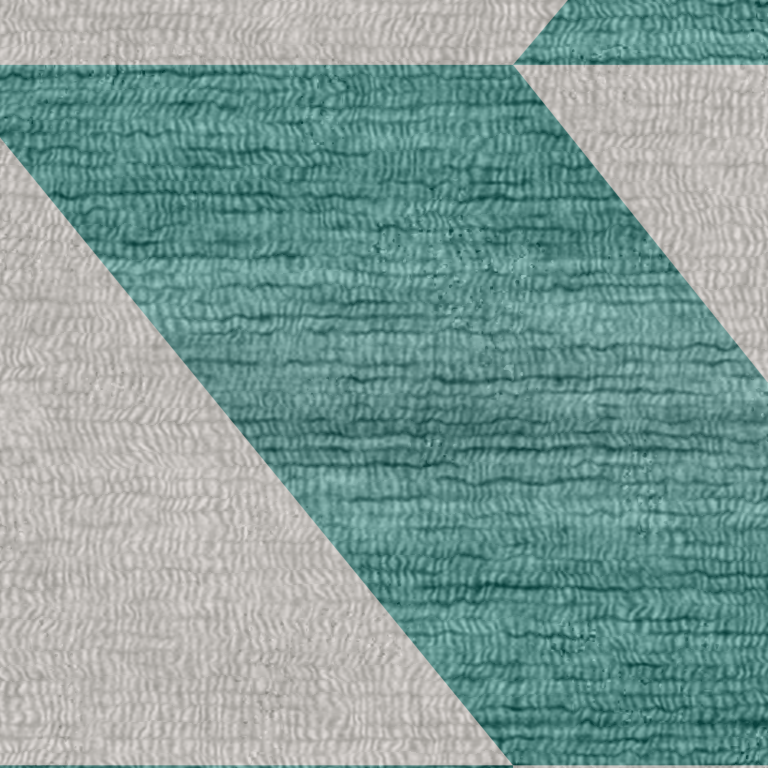
Give the GLSL for this texture, as a WebGL 2 fragment shader.

```glsl
#version 300 es
precision highp float;
// Woven cloth: a slanted teal band with streaked yarn on warm grey knit.

uniform vec2 u_resolution;
out vec4 fragColor;

// Layout
const float TOP_SEAM = 0.9155;
const float BOTTOM_SEAM = 0.0035;
const float CORNER_X = 0.668;
const float LEFT_SLOPE = 0.817;
const float RIGHT_SLOPE = 0.802;
const float TOP_SLOPE = -0.846;

// Weave
const float ROWS = 51.0;
const float STITCHES = 82.0;
const float ROW_WOBBLE = 0.5;
const float STITCH_WOBBLE = 1.6;
const float STITCH_JITTER = 0.55;
const float STITCH_SLANT = 0.9;
const float TAU = 6.28318;

// Yarn colours
const vec3 TEAL_DEEP = vec3(0.205, 0.375, 0.365);
const vec3 TEAL_PALE = vec3(0.53, 0.685, 0.672);
const vec3 TEAL_VIVID = vec3(-0.035, 0.008, 0.0);
const vec3 GREY_DEEP = vec3(0.60, 0.59, 0.57);
const vec3 GREY_PALE = vec3(0.83, 0.813, 0.80);

// Teal lightness at even steps from bottom to top
const float DYE[17] = float[17](
  0.34, 0.30, 0.38, 0.52, 0.43, 0.60, 0.55, 0.37, 0.58,
  0.59, 0.62, 0.44, 0.39, 0.48, 0.42, 0.55, 0.52);

float hash(vec2 p) {
  vec3 q = fract(vec3(p.xyx) * 0.1031);
  q += dot(q, q.yzx + 33.33);
  return fract((q.x + q.y) * q.z);
}

float noise(vec2 p) {
  vec2 cell = floor(p);
  vec2 f = fract(p);
  f = f * f * (3.0 - 2.0 * f);
  float low = mix(hash(cell), hash(cell + vec2(1, 0)), f.x);
  float high = mix(hash(cell + vec2(0, 1)), hash(cell + vec2(1, 1)), f.x);
  return mix(low, high, f.y);
}

float dyeAt(float y) {
  float t = clamp(y, 0.0, 0.9999) * 16.0;
  int i = int(t);
  return mix(DYE[i], DYE[i + 1], smoothstep(0.0, 1.0, fract(t)));
}

// Signed distance to a slanted edge, positive on its right
float rightOf(vec2 p, vec2 corner, float slope) {
  return (p.x - corner.x + slope * (p.y - corner.y)) / sqrt(1.0 + slope * slope);
}

// Coverage of the teal shapes
float tealMask(vec2 p, float soft) {
  vec2 topCorner = vec2(CORNER_X, TOP_SEAM);
  vec2 bottomCorner = vec2(CORNER_X, BOTTOM_SEAM);
  float left = rightOf(p, bottomCorner, LEFT_SLOPE);
  float right = rightOf(p, topCorner, RIGHT_SLOPE);
  float wedge = rightOf(p, topCorner, TOP_SLOPE);
  float middle = smoothstep(-soft, soft, min(left, -right));
  float upper = smoothstep(-soft, soft, wedge);
  float lower = smoothstep(-soft, soft, CORNER_X - p.x);
  float cover = mix(middle, upper, smoothstep(-soft, soft, p.y - TOP_SEAM));
  return mix(lower, cover, smoothstep(-soft, soft, p.y - BOTTOM_SEAM));
}

// x: stitch relief from -1 to 1, y: broken groove between rows, 0 to 1
vec2 weave(vec2 p) {
  float row = p.y * ROWS + ROW_WOBBLE * (noise(p * vec2(5.0, 12.0)) - 0.5);
  row += 0.5 * (noise(p * vec2(55.0, 40.0) + 70.0) - 0.5);
  float id = floor(row);
  float f = fract(row) - 0.5;

  // Upright stitches that lean and bend by varying amounts
  float lean = 2.0 * STITCH_SLANT * (noise(vec2(p.x * 5.0, id * 5.3)) - 0.5);
  float phase = p.x * STITCHES + 0.6 * hash(vec2(id, 7.0)) + lean * f;
  phase += STITCH_WOBBLE * noise(vec2(p.x * 20.0, p.y * 14.0));
  phase += STITCH_JITTER * (noise(p * vec2(75.0, 90.0) + 20.0) - 0.5);
  float ridge = 1.0 - smoothstep(0.2, 0.5, abs(f));
  float depth = mix(0.4, 1.25, noise(p * vec2(26.0, 48.0) + 3.0));
  float stitch = cos(TAU * phase) * depth * (0.45 + 0.55 * ridge);

  // Only some grooves are deep, and each comes and goes along its row
  float edgeId = floor(row + 0.5);
  float gap = 0.5 * noise(vec2(p.x * 6.0, edgeId * 3.1));
  gap += 0.5 * noise(vec2(p.x * 34.0, edgeId * 7.7));
  float groove = (1.0 - ridge) * smoothstep(0.2, 0.8, gap);
  return vec2(stitch, groove);
}

void main() {
  vec2 p = gl_FragCoord.xy / u_resolution;
  vec2 knit = weave(p);

  // Long yarn streaks and short fibre grain
  float streak = noise(p * vec2(4.0, 85.0)) - 0.5;
  streak += 0.7 * (noise(p * vec2(12.0, 170.0) + 31.0) - 0.5);
  float cloud = noise(p * vec2(5.0, 8.0) + 12.0) - 0.5;
  float tuft = noise(p * vec2(95.0, 75.0) + 60.0) - 0.5;
  float grain = noise(p * 235.0) - 0.5;

  // Sparse flecks gathered in patches
  float patchy = smoothstep(0.58, 0.8, noise(p * 12.0 + 4.0));
  float fleck = patchy * smoothstep(0.68, 0.84, noise(p * 150.0 + 9.0));
  float fleckTone = fleck * (noise(p * 256.0 + 50.0) - 0.55);

  // Teal fades toward grey across the middle
  float offset = (p.y - 0.48) / 0.17;
  float faded = exp(-offset * offset);
  float tealTone = dyeAt(p.y) + 0.12 + 0.36 * streak + 0.14 * cloud;
  tealTone += 0.34 * tuft + 0.36 * grain + 1.3 * fleckTone;
  tealTone += mix(0.31, 0.23, faded) * knit.x - 0.62 * knit.y;
  vec3 teal = mix(TEAL_DEEP, TEAL_PALE, clamp(tealTone, -0.4, 1.25));
  teal += TEAL_VIVID * (1.0 - 0.85 * faded);

  float greyTone = 0.66 + 0.10 * streak + 0.14 * cloud;
  greyTone += 0.32 * tuft + 0.34 * grain + 1.0 * fleckTone;
  greyTone += 0.33 * knit.x - 0.28 * knit.y;
  vec3 grey = mix(GREY_DEEP, GREY_PALE, clamp(greyTone, -0.4, 1.2));

  float soft = 0.8 / u_resolution.y;
  fragColor = vec4(mix(grey, teal, tealMask(p, soft)), 1.0);
}
```
